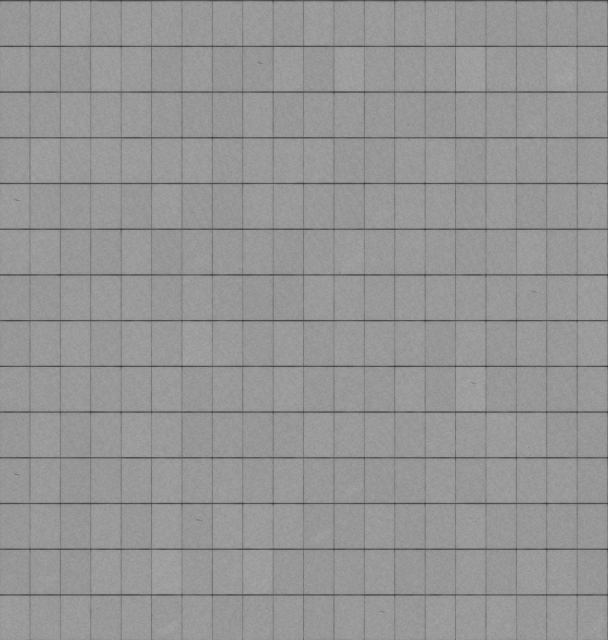
This texture is drawn by a WebGL 1 fragment shader. Its source:

```glsl
precision highp float;

uniform vec2 u_resolution;

const vec2 TILE_COUNT = vec2(20.0, 14.0);
const float CANVAS_ASPECT = 486.0 / 512.0;
const vec3 TILE_GREY = vec3(0.600);
const vec3 UPRIGHT_JOINT = vec3(0.41);
const vec3 LEVEL_JOINT = vec3(0.285);
const vec3 SPECK_GREY = vec3(0.46);

float hash(vec2 p) {
  return fract(sin(dot(p, vec2(12.9898, 78.233))) * 43758.5453);
}

float valueNoise(vec2 p) {
  vec2 cell = floor(p);
  vec2 f = fract(p);
  f = f * f * (3.0 - 2.0 * f);
  float low = mix(hash(cell), hash(cell + vec2(1.0, 0.0)), f.x);
  float high = mix(hash(cell + vec2(0.0, 1.0)), hash(cell + 1.0), f.x);
  return mix(low, high, f.y);
}

// Share of a pixel covered by a band around distance zero
float bandCoverage(float dist, float halfWidth, float pixel) {
  float upper = min(dist + 0.5 * pixel, halfWidth);
  float lower = max(dist - 0.5 * pixel, -halfWidth);
  return clamp((upper - lower) / pixel, 0.0, 1.0);
}

// Signed distance to the nearest multiple of a spacing
float repeatDistance(float x, float spacing) {
  return (fract(x / spacing + 0.5) - 0.5) * spacing;
}

float ellipseMask(vec2 p, vec2 radius, float softness) {
  return 1.0 - smoothstep(1.0 - softness, 1.0 + softness, length(p / radius));
}

vec2 rotate(vec2 p, float angle) {
  float c = cos(angle);
  float s = sin(angle);
  return vec2(c * p.x + s * p.y, c * p.y - s * p.x);
}

// Overall lightness of one tile, with a few paler ones
float tileTone(vec2 id) {
  float tone = (hash(id + 3.7) - 0.5) * 0.018;
  float pale = step(0.93, hash(id + 19.3));
  return tone + pale * 0.014;
}

// Fine grain and broad clouding
float surfaceGrain(vec2 p) {
  float fine = valueNoise(p * 507.0) - 0.5;
  float medium = valueNoise(p * 230.0 + 31.0) - 0.5;
  float cloud = valueNoise(p * 23.0 + 7.0) - 0.5;
  return fine * 0.046 + medium * 0.014 + cloud * 0.006;
}

// Tiny pits scattered over a jittered grid
float pits(vec2 p, float density, float pixel) {
  vec2 id = floor(p * density);
  vec2 jitter = 0.25 + 0.5 * vec2(hash(id + 5.1), hash(id + 8.6));
  float dist = length(fract(p * density) - jitter) / density;
  float radius = mix(0.0004, 0.0008, hash(id + 2.4));
  float present = step(0.975, hash(id + 11.8));
  return present * (1.0 - smoothstep(radius - pixel * 0.5, radius + pixel * 0.7, dist));
}

// Rare short scratch and pale scuff inside a tile
float tileWear(vec2 local, vec2 id, vec2 size) {
  vec2 q = (local - 0.5) * size;
  float scratch = ellipseMask(rotate(q - size * vec2(0.06, 0.12), -0.25),
                              vec2(0.0048, 0.0011), 0.5);
  float scuff = ellipseMask(rotate(q + size * vec2(-0.1, 0.22), 0.6),
                            vec2(0.016, 0.007), 0.6);
  scuff *= valueNoise(q * 260.0 + id * 9.0);
  return scuff * 0.030 * step(0.972, hash(id + 41.2))
       - scratch * 0.10 * step(0.985, hash(id + 27.5));
}

void main() {
  vec2 uv = gl_FragCoord.xy / u_resolution;
  vec2 p = uv * vec2(CANVAS_ASPECT, 1.0);
  vec2 pixel = vec2(CANVAS_ASPECT, 1.0) / u_resolution;
  vec2 size = vec2(CANVAS_ASPECT, 1.0) / TILE_COUNT;
  vec2 id = floor(uv * TILE_COUNT);
  vec2 local = fract(uv * TILE_COUNT);

  // Tile face
  vec3 color = TILE_GREY + tileTone(id) + surfaceGrain(p) + tileWear(local, id, size);
  color = mix(color, SPECK_GREY, 0.6 * pits(p, 95.0, pixel.y));

  // Soft grime beside the joints
  float dx = repeatDistance(p.x + 0.0007, size.x);
  float dy = repeatDistance(p.y + 0.0010, size.y);
  float grime = exp(-abs(dx) / 0.0020) * 0.025 + exp(-abs(dy) / 0.0022) * 0.040;
  color -= grime * (0.5 + valueNoise(p * 70.0));

  // Joints with uneven width and strength
  float column = floor((p.x + 0.0007) / size.x + 0.5);
  float row = floor((p.y + 0.0010) / size.y + 0.5);
  float uprightWear = valueNoise(vec2(column * 13.0, p.y * 130.0));
  float levelWear = valueNoise(vec2(p.x * 75.0, row * 17.0));
  float upright = bandCoverage(dx, mix(0.0005, 0.0008, uprightWear), pixel.x);
  float level = bandCoverage(dy, mix(0.0009, 0.0011, levelWear), pixel.y);
  float segment = mix(0.5, 0.9, hash(vec2(column, id.y)));
  color = mix(color, UPRIGHT_JOINT, upright * segment * mix(0.75, 1.0, uprightWear));
  color = mix(color, LEVEL_JOINT, level * mix(0.78, 1.0, levelWear));

  // Dirt caught at some crossings
  float dirt = ellipseMask(vec2(dx, dy + 0.001), vec2(0.0014, 0.0034), 0.5);
  color -= dirt * 0.06 * step(0.72, hash(vec2(column, row) + 6.3));

  gl_FragColor = vec4(clamp(color, 0.0, 1.0), 1.0);
}
```
